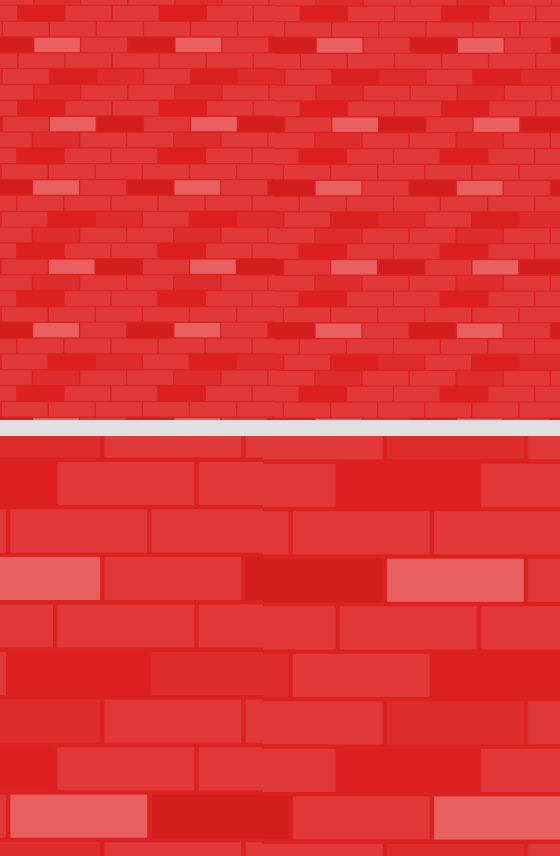
Top: the whole. Bottom: its middle third, enlarged.
Reproduce this pattern procedurally as a Shadertoy shader.

```glsl
// Red brick wall in a stepped bond: every course slides a third of a brick.
// Tints repeat every 3 bricks across and 9 courses down, with small laying
// offsets between panels. Lengths are in canvas heights, y runs downward.

const vec2 BRICK = vec2(0.11208, 0.03773);   // pitch of one brick
const vec2 FIRST_JOINT = vec2(0.0026, 0.0880);
const float JOINT_WIDTH = 0.0035;
const float CORNER = 0.0008;

const vec3 MORTAR = vec3(0.86, 0.13, 0.13);
const vec3 PALETTE[5] = vec3[5](
    vec3(0.882, 0.222, 0.218),   // 0 plain
    vec3(0.873, 0.175, 0.175),   // 1 warm
    vec3(0.858, 0.126, 0.122),   // 2 dark
    vec3(0.825, 0.120, 0.115),   // 3 deep
    vec3(0.910, 0.375, 0.372));  // 4 light

// Three brick tints for each of the nine courses
const int TINTS[27] = int[27](
    4, 0, 3,   0, 0, 0,   0, 2, 1,
    1, 0, 0,   2, 0, 0,   0, 4, 3,
    1, 0, 0,   2, 0, 0,   0, 0, 0);

float roundedBox(vec2 p, vec2 halfSize, float radius) {
    vec2 d = abs(p) - halfSize + radius;
    return length(max(d, 0.0)) + min(max(d.x, d.y), 0.0) - radius;
}

vec3 brickTint(float column, float course) {
    int index = int(mod(course, 9.0)) * 3 + int(mod(column, 3.0));
    return PALETTE[TINTS[index]];
}

vec3 brickWall(vec2 p, float pixel) {
    // The right panel sits slightly lower
    p.y -= 0.0014 * step(0.6528, p.x);
    vec2 cell = (p - FIRST_JOINT) / BRICK;
    float course = floor(cell.y);

    // The top panel is nudged right, the bottom one starts three courses on
    cell.x -= 0.0026 / BRICK.x * step(course, 5.5);
    float patternCourse = course + 3.0 * step(21.5, course);

    // Stepped bond
    cell.x -= (2.0 - mod(patternCourse, 3.0)) / 3.0;
    vec2 local = (fract(cell) - 0.5) * BRICK;
    float edge = roundedBox(local, 0.5 * (BRICK - JOINT_WIDTH), CORNER);
    float coverage = clamp(0.5 - edge / pixel, 0.0, 1.0);
    return mix(MORTAR, brickTint(floor(cell.x), patternCourse), coverage);
}

void mainImage(out vec4 fragColor, in vec2 fragCoord) {
    float pixel = 1.0 / iResolution.y;
    vec2 p = vec2(fragCoord.x, iResolution.y - fragCoord.y) * pixel;
    fragColor = vec4(brickWall(p, pixel), 1.0);
}
```
